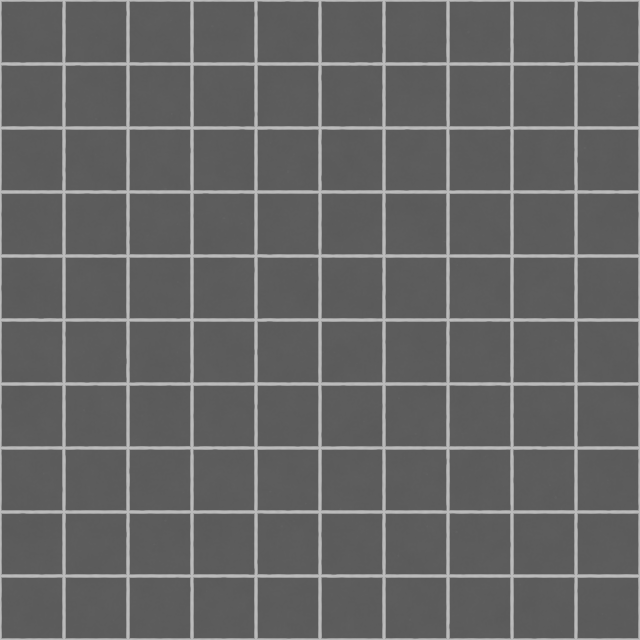
Write a three.js fragment shader that draws this texture.

```glsl
varying vec2 vUv;

const float TILES = 10.0;
const float GROUT_HALF_WIDTH = 0.026; // in tile widths
const float EDGE_SOFTNESS = 0.011;
const vec3 TILE_COLOR = vec3(0.36);
const vec3 GROUT_COLOR = vec3(0.735);
const vec3 WEAR_COLOR = vec3(0.50);

vec2 hashGradient(vec2 cell, vec2 period) {
  vec2 p = mod(cell, period);
  float h = fract(sin(dot(p, vec2(12.99, 78.23))) * 4375.85);
  float angle = 6.28319 * h;
  return vec2(cos(angle), sin(angle));
}

// Gradient noise that wraps after a whole period
float gradientNoise(vec2 p, vec2 period) {
  vec2 i = floor(p);
  vec2 f = fract(p);
  vec2 u = f * f * f * (f * (f * 6.0 - 15.0) + 10.0);
  vec2 e = vec2(1.0, 0.0);
  float a = dot(hashGradient(i, period), f);
  float b = dot(hashGradient(i + e.xy, period), f - e.xy);
  float c = dot(hashGradient(i + e.yx, period), f - e.yx);
  float d = dot(hashGradient(i + e.xx, period), f - e.xx);
  return mix(mix(a, b, u.x), mix(c, d, u.x), u.y);
}

float wrappedNoise(vec2 uv, vec2 period) {
  return gradientNoise(uv * period, period);
}

float lineDistance(float x) {
  return abs(fract(x + 0.5) - 0.5);
}

float lineMask(float dist, float halfWidth, float softness) {
  return 1.0 - smoothstep(halfWidth - softness, halfWidth + softness, dist);
}

// Thin scratches running along a joint, strongest near its edges
float jointWear(float dist, float streak, float patchiness) {
  float nearEdge = smoothstep(0.004, GROUT_HALF_WIDTH, dist);
  float scratch = smoothstep(0.08, 0.4, streak);
  return nearEdge * scratch * smoothstep(-0.25, 0.3, patchiness);
}

// Faint cloudy mottling and fine grain
vec3 tileSurface(vec2 uv) {
  float cloud = wrappedNoise(uv, vec2(14.0));
  float mottle = wrappedNoise(uv, vec2(45.0));
  float grain = wrappedNoise(uv, vec2(190.0));
  float speck = smoothstep(0.5, 0.65, wrappedNoise(uv, vec2(110.0)));
  return TILE_COLOR + 0.008 * cloud + 0.006 * mottle + 0.005 * grain + 0.015 * speck;
}

void main() {
  vec2 grid = vUv * TILES;
  vec2 dist = vec2(lineDistance(grid.x), lineDistance(grid.y));

  // Streaks are stretched along each joint direction
  float streakV = wrappedNoise(vUv, vec2(390.0, 70.0));
  float streakH = wrappedNoise(vUv, vec2(70.0, 390.0));
  float patchiness = wrappedNoise(vUv, vec2(23.0));

  // Slightly uneven joint edges
  vec2 wobble = 0.003 * vec2(streakV, streakH);
  float jointV = lineMask(dist.x + wobble.x, GROUT_HALF_WIDTH, EDGE_SOFTNESS);
  float jointH = lineMask(dist.y + wobble.y, GROUT_HALF_WIDTH, EDGE_SOFTNESS);
  float joint = max(jointV, jointH);

  float wearV = jointV * (1.0 - jointH) * jointWear(dist.x, streakV, patchiness);
  float wearH = jointH * (1.0 - jointV) * jointWear(dist.y, streakH, patchiness);
  float wear = max(wearV, wearH);

  // Joint colour with light dusting
  float dust = 0.02 * wrappedNoise(vUv, vec2(130.0));
  vec3 grout = mix(GROUT_COLOR + dust, WEAR_COLOR, wear);

  gl_FragColor = vec4(mix(tileSurface(vUv), grout, joint), 1.0);
}
```
